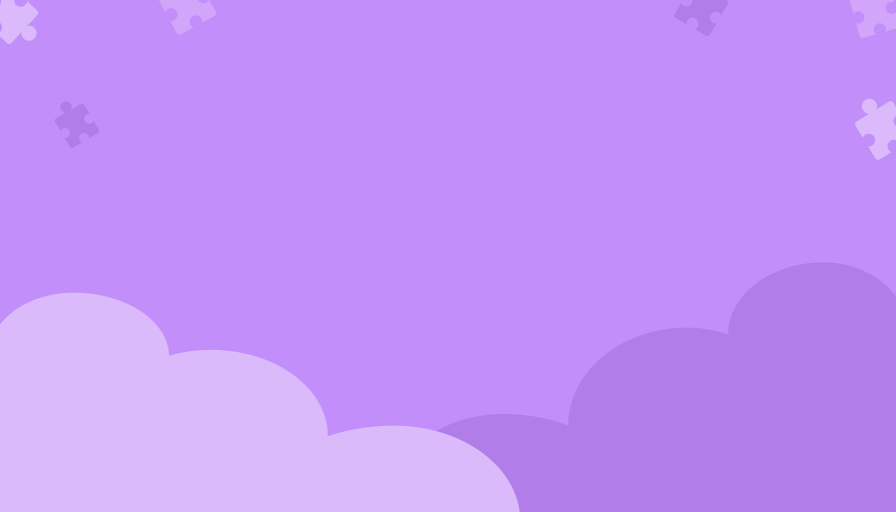
A Shadertoy shader for this background:

```glsl
// Lilac sky with two banks of flat clouds and scattered jigsaw pieces.

// Canvas is 7.68 units wide, origin at the lower left.
const float WIDTH = 7.68;

const vec3 SKY   = vec3(0.76, 0.555, 0.98);
const vec3 DARK  = vec3(0.695, 0.49, 0.91);
const vec3 MID   = vec3(0.82, 0.65, 0.98);
const vec3 LIGHT = vec3(0.855, 0.73, 0.98);

// Cloud lobes: centre, left radius, right radius. First three dark, last three light.
const vec4 LOBES[6] = vec4[6](
    vec4(4.32, 0.08, 0.99, 1.11), vec4(5.89, 0.74, 1.02, 0.95), vec4(7.06, 1.52, 0.82, 0.73),
    vec4(0.63, 1.33, 0.73, 0.82), vec4(1.81, 0.65, 1.00, 1.00), vec4(3.38, -0.08, 1.25, 1.08));
const float LOBE_HEIGHTS[6] = float[6](0.76, 0.84, 0.62, 0.55, 0.74, 0.82);

// Jigsaw pieces: centre, half side, angle.
const vec4 PIECES[6] = vec4[6](
    vec4(0.07, 4.27, 0.19, -2.32), vec4(0.66, 3.31, 0.145, 0.53), vec4(1.605, 4.34, 0.19, 0.50),
    vec4(6.01, 4.31, 0.175, -0.53), vec4(7.50, 4.28, 0.18, 0.28), vec4(7.58, 3.27, 0.19, 0.55));
const vec3 PIECE_COLORS[6] = vec3[6](LIGHT, DARK, MID, DARK, MID, LIGHT);

// Half ellipse on top of a column that runs down to the ground.
float lobeDistance(vec2 p, vec4 lobe, float height) {
    vec2 q = p - lobe.xy;
    vec2 radii = vec2(q.x < 0.0 ? lobe.z : lobe.w, height);
    q.y = max(q.y, 0.0);
    return (length(q / radii) - 1.0) * min(radii.x, radii.y);
}

// Rounded square with one tab on top and sockets in the other three sides.
float pieceDistance(vec2 p, vec4 piece) {
    float c = cos(piece.w), s = sin(piece.w);
    vec2 q = mat2(c, -s, s, c) * (p - piece.xy) / piece.z;
    vec2 box = abs(q) - 0.86;
    float d = length(max(box, 0.0)) + min(max(box.x, box.y), 0.0) - 0.14;
    d = min(d, length(q - vec2(0.0, 1.28)) - 0.34);
    float sockets = min(length(vec2(abs(q.x) - 0.83, q.y)), length(q + vec2(0.0, 0.83))) - 0.29;
    return max(d, -sockets) * piece.z;
}

void mainImage(out vec4 fragColor, in vec2 fragCoord) {
    float pixel = WIDTH / iResolution.x;
    vec2 p = fragCoord * pixel;
    vec3 color = SKY;

    // Jigsaw pieces
    for (int i = 0; i < 6; i++) {
        float d = pieceDistance(p, PIECES[i]);
        color = mix(color, PIECE_COLORS[i], clamp(0.5 - d / pixel, 0.0, 1.0));
    }

    // Cloud banks, dark behind light
    for (int bank = 0; bank < 2; bank++) {
        float d = 1e3;
        for (int i = 3 * bank; i < 3 * bank + 3; i++)
            d = min(d, lobeDistance(p, LOBES[i], LOBE_HEIGHTS[i]));
        color = mix(color, bank == 0 ? DARK : LIGHT, clamp(0.5 - d / pixel, 0.0, 1.0));
    }

    fragColor = vec4(color, 1.0);
}
```
